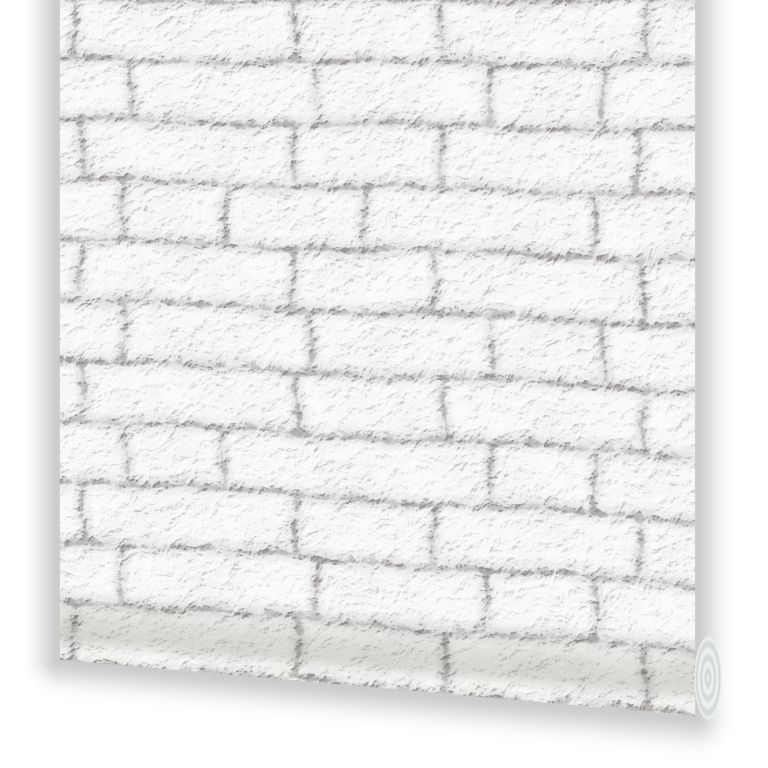
Reproduce this texture procedurally as a WebGL 1 fragment shader.

```glsl
precision highp float;
uniform vec2 u_resolution;

const float ROWS = 11.0;
const vec4 EVEN_JOINTS = vec4(0.032, 0.367, 0.598, 0.920);
const vec4 ODD_JOINTS = vec4(0.106, 0.325, 0.678, 0.848);
const float SHORT_ROW = 3.0;        // row whose third joint moves left
const float SHORT_SHIFT = 0.205;
const float JOINT_JITTER = 0.02;
const float JOINT_WIDTH = 0.0075;
const float HALO_WIDTH = 0.024;
const float CORNER = 0.016;
const float RAGGEDNESS = 0.013;
const float GRAIN = 50.0;
const vec2 LIGHT_STEP = vec2(-0.0016, 0.0025);
const vec2 SHEET_X = vec2(0.078, 0.905);
const float SHEET_LENGTH = 0.859;
const float TILT = 0.085;           // lower courses drop to the right
const vec2 ROLL_CENTER = vec2(0.922, 0.883);
const vec2 ROLL_RADII = vec2(0.018, 0.054);
const vec3 PAINT = vec3(0.985, 0.985, 0.98);
const vec3 MORTAR = vec3(0.60, 0.59, 0.585);
const vec3 ROLL_END = vec3(0.88, 0.90, 0.89);

vec2 hash2(vec2 p) {
  vec2 q = vec2(dot(p, vec2(127.1, 311.7)), dot(p, vec2(269.5, 183.3)));
  return fract(sin(q) * 43758.55);
}

// Distance to the nearest scattered point
float cellular(vec2 p) {
  vec2 cell = floor(p), f = fract(p);
  float nearest = 4.0;
  for (int y = -1; y <= 1; y++) {
    for (int x = -1; x <= 1; x++) {
      vec2 o = vec2(float(x), float(y));
      vec2 r = o + hash2(cell + o) - f;
      nearest = min(nearest, dot(r, r));
    }
  }
  return sqrt(nearest);
}

// Crumbly plaster height in slightly slanted flakes
float relief(vec2 p) {
  p += 0.003 * sin(p.yx * vec2(67.0, 83.0) + 2.0 * sin(p * 41.0));
  vec2 q = mat2(0.94, -0.34, 0.34, 0.94) * p * vec2(0.72, 1.0) * GRAIN;
  float height = 0.0, amp = 0.8;
  for (int i = 0; i < 3; i++) {
    height += amp * cellular(q);
    q = mat2(1.9, 0.9, -0.9, 1.9) * q + 17.3;
    amp *= 0.62;
  }
  return height;
}

// Slow uneven wear from 0 to 1
float wear(vec2 p) {
  float s = sin(p.x * 23.0 + 3.0 * sin(p.y * 17.0));
  s += sin(p.y * 41.0 + 2.0 * sin(p.x * 29.0 + 1.0));
  s += sin(dot(p, vec2(67.0, 53.0)) + 2.0 * sin(p.x * 47.0));
  return 0.5 + s / 6.0;
}

vec4 jointPositions(float row) {
  vec4 jitter = vec4(hash2(vec2(row, 3.0)), hash2(vec2(row, 8.0))) - 0.5;
  vec4 joints = EVEN_JOINTS;
  if (mod(row, 2.0) > 0.5) {
    joints = ODD_JOINTS;
    joints.y -= 0.07 * cos(1.5708 * (row - 3.0));
    if (abs(row - SHORT_ROW) < 0.5) joints.z -= SHORT_SHIFT;
  }
  return joints + jitter * JOINT_JITTER;
}

// Distances to the nearest upright (x) and level (y) joint
vec2 jointDistance(vec2 p) {
  p.y += 0.003 * sin(p.x * 12.6 + 5.0 * p.y) + 0.0016 * sin(p.x * 44.0 + 9.0 * p.y);
  p.x += 0.003 * sin(p.y * 57.0 + 4.0 * p.x);
  float y = (1.0 - p.y) * ROWS, f = fract(y);
  vec4 gaps = abs(fract(p.x - jointPositions(floor(y)) + 0.5) - 0.5);
  float upright = min(min(gaps.x, gaps.y), min(gaps.z, gaps.w));
  return vec2(upright * 1.15, min(f * 1.4, 1.0 - f) / ROWS);
}

vec3 brickwork(vec2 p) {
  float height = relief(p);
  float slope = relief(p + LIGHT_STEP) - height;
  float patches = wear(p);
  // Ragged joints with rounded brick corners
  vec2 gap = jointDistance(p);
  float d = CORNER - length(max(CORNER - gap, 0.0));
  d = max(d + max(min(gap.x, gap.y) - CORNER, 0.0), 0.0);
  float core = 1.0 - smoothstep(-0.002, JOINT_WIDTH, d + RAGGEDNESS * (height - 0.7));
  float halo = 1.0 - smoothstep(0.002, HALO_WIDTH, d);
  float fade = mix(0.3, 0.75, wear(p * 0.8 + 4.0));
  // Flakes facing away from the light, denser near joints
  float flakes = smoothstep(0.04, 0.42, slope);
  float tone = core * fade * (0.8 + 0.5 * flakes);
  tone += flakes * (0.16 + 0.36 * patches + 0.3 * halo);
  tone += 0.16 * halo + 0.08 * patches - 0.12 * smoothstep(0.05, 0.4, -slope);
  return mix(PAINT, MORTAR, clamp(tone, 0.0, 1.0));
}

void main() {
  vec2 s = gl_FragCoord.xy / u_resolution;
  s.y = 1.0 - s.y;
  // Hanging sheet with a slanted lower edge
  float u = (s.x - SHEET_X.x) / (SHEET_X.y - SHEET_X.x);
  float v = s.y / (1.0 + TILT * u);
  vec2 p = vec2(u, 1.0 - v / SHEET_LENGTH);
  vec2 outside = vec2(max(SHEET_X.x - s.x, s.x - SHEET_X.y), v - SHEET_LENGTH);
  float edge = max(outside.x, outside.y);
  float shadow = 1.0 - smoothstep(0.0, 0.065, length(max(outside, 0.0)));
  vec3 color = vec3(1.0 - 0.2 * shadow * shadow);
  // Curl at the foot
  float curl = smoothstep(0.01, 0.04, p.y) * (1.0 - smoothstep(0.04, 0.12, p.y));
  vec3 sheet = brickwork(p) * (1.0 - curl * vec3(0.13, 0.135, 0.145));
  color = mix(sheet, color, smoothstep(-0.001, 0.001, edge));
  // Rolled end with faint windings
  float r = length((s - ROLL_CENTER) / ROLL_RADII);
  vec3 winding = ROLL_END + 0.05 * cos(r * 19.0);
  color = mix(winding, color, smoothstep(0.95, 1.03, r));
  gl_FragColor = vec4(color, 1.0);
}
```
